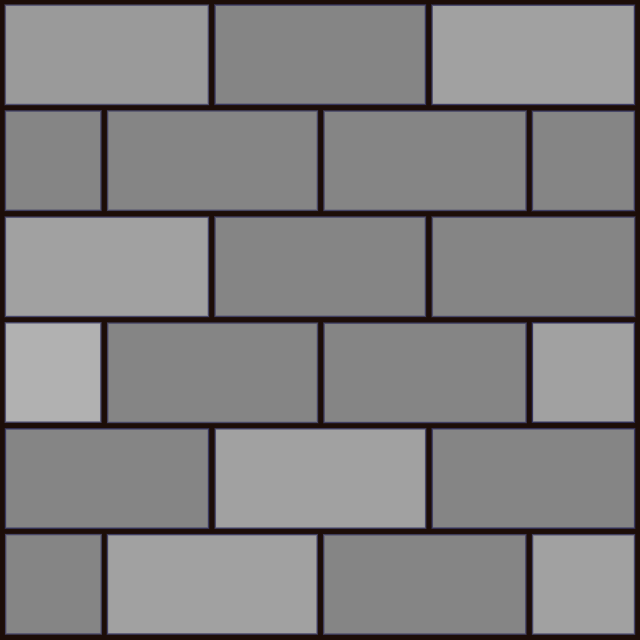
This pattern is drawn by a WebGL 2 fragment shader. Its source:

```glsl
#version 300 es
precision highp float;
// Flat grey brick wall: six courses alternate whole bricks with half-brick ends.
// Each pixel finds its brick, then the distance to that brick's nearest side
// selects dark mortar, a thin blue rim or the grey face.

uniform vec2 u_resolution;
out vec4 fragColor;

const int COURSES = 6;
const vec2 WALL_MIN = vec2(0.0035, 0.0040);
const vec2 WALL_MAX = vec2(0.9965, 0.9970);

// Upright joints; a value of 1 leaves the slot unused.
const vec3 WHOLE_JOINTS = vec3(0.331, 0.670, 1.0);
const vec3 HALF_JOINTS = vec3(0.163, 0.501, 0.827);

const float MORTAR_HALF = 0.0041;
const float RIM_WIDTH = 0.0021;
const float SIDE_JITTER = 0.0007;
const float EDGE_SOFTNESS = 0.0014;

const vec3 MORTAR = vec3(0.11, 0.05, 0.03);
const vec3 RIM = vec3(0.20, 0.20, 0.37);
const vec3 DARK_FACE = vec3(0.52);
const vec3 LIGHT_FACE = vec3(0.63);

// Lightness of the bricks in each course, top course first.
const vec4 TONES[COURSES] = vec4[COURSES](
    vec4(0.75, 0.0, 1.0, 0.0),
    vec4(0.0),
    vec4(1.0, 0.0, 0.0, 0.0),
    vec4(1.6, 0.0, 0.0, 1.0),
    vec4(0.0, 1.0, 0.0, 0.0),
    vec4(0.0, 1.0, 0.0, 1.0));

float hash(vec2 p) {
    return fract(sin(dot(p, vec2(127.1, 311.7))) * 43758.5453);
}

void main() {
    vec2 uv = gl_FragCoord.xy / u_resolution;
    float pixel = 1.0 / min(u_resolution.x, u_resolution.y);

    // Course, counted from the top
    float courseHeight = (WALL_MAX.y - WALL_MIN.y) / float(COURSES);
    int course = clamp(int(floor((WALL_MAX.y - uv.y) / courseHeight)), 0, COURSES - 1);
    float top = WALL_MAX.y - float(course) * courseHeight;

    // Brick within the course
    vec3 joints = course % 2 == 0 ? WHOLE_JOINTS : HALF_JOINTS;
    float left = WALL_MIN.x;
    float right = WALL_MAX.x;
    int brick = 0;
    for (int i = 0; i < 3; i++) {
        if (uv.x > joints[i]) {
            left = joints[i];
            brick = i + 1;
        } else {
            right = min(right, joints[i]);
        }
    }

    // Distance inward from the nearest side, with a slight uneven inset
    vec2 id = vec2(float(brick), float(course));
    vec2 inset = SIDE_JITTER * (vec2(hash(id), hash(id + 17.0)) - 0.5);
    vec2 toLow = uv - vec2(left, top - courseHeight) - inset;
    vec2 toHigh = vec2(right, top) - uv + inset;
    vec2 nearest = min(toLow, toHigh);
    float depth = min(nearest.x, nearest.y) - MORTAR_HALF;

    // Face, rim and mortar
    float soft = 0.5 * max(EDGE_SOFTNESS, 1.5 * pixel);
    vec3 face = mix(DARK_FACE, LIGHT_FACE, TONES[course][brick]);
    vec3 rim = mix(RIM, face, 0.3 * hash(id + 5.0));
    vec3 color = mix(rim, face, smoothstep(-soft, soft, depth - RIM_WIDTH));
    color = mix(MORTAR, color, smoothstep(-soft, soft, depth));
    fragColor = vec4(color, 1.0);
}
```
